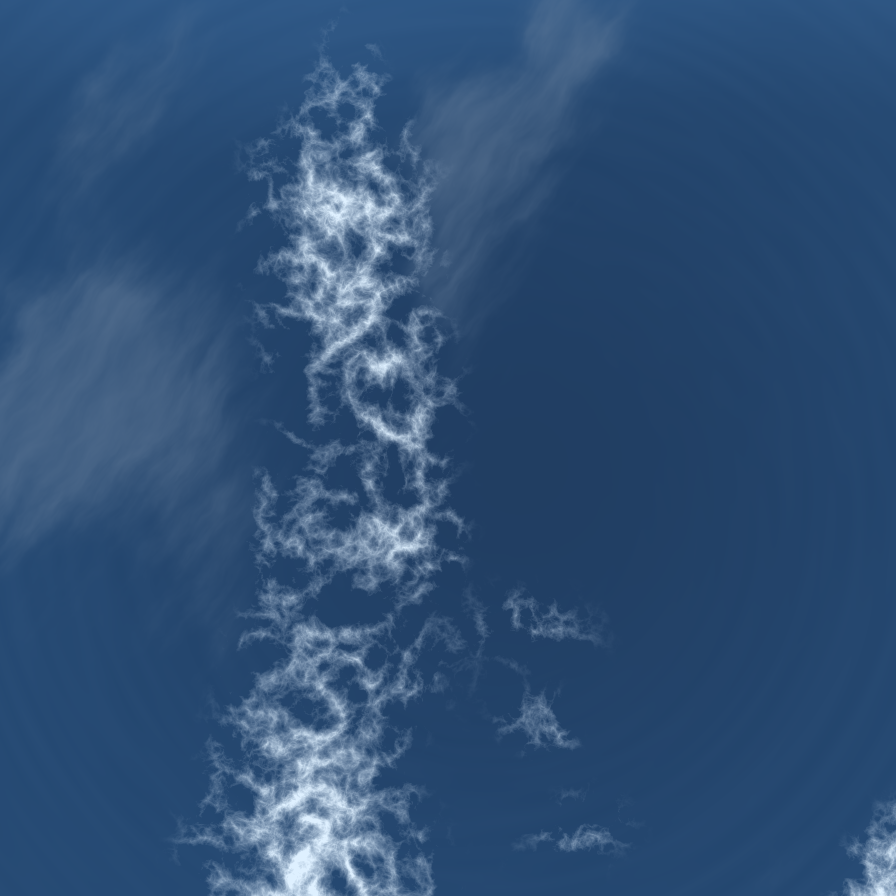
Give the GLSL for this texture, as a three.js fragment shader.

```glsl
#define SKY_DEEP vec3(0.128, 0.242, 0.385)
#define SKY_RIM vec3(0.150, 0.292, 0.455)
#define SKY_TOP vec3(0.195, 0.360, 0.545)
#define VEIL_COLOR vec3(0.42, 0.51, 0.62)
#define CLOUD_SHADE vec3(0.72, 0.79, 0.87)
#define CLOUD_LIGHT vec3(0.87, 0.94, 1.00)
#define SKY_CENTER vec2(0.58, 0.48)
#define PUFF_SCALE 17.0
#define PUFF_CONTRAST 1.85
#define VEIL_OPACITY 0.50
#define RING_STRENGTH 0.012

varying vec2 vUv;

vec2 gradientAt(vec2 cell) {
  float h = fract(sin(dot(cell, vec2(127.1, 311.7))) * 43758.55);
  return vec2(cos(h * 6.2832), sin(h * 6.2832));
}

float gradientNoise(vec2 p) {
  vec2 i = floor(p), f = fract(p);
  vec2 u = f * f * f * (f * (f * 6.0 - 15.0) + 10.0);
  vec2 e = vec2(1.0, 0.0);
  float a = dot(gradientAt(i), f);
  float b = dot(gradientAt(i + e.xy), f - e.xy);
  float c = dot(gradientAt(i + e.yx), f - e.yx);
  float d = dot(gradientAt(i + e.xx), f - e.xx);
  return mix(mix(a, b, u.x), mix(c, d, u.x), u.y);
}

mat2 rotation(float a) {
  return mat2(cos(a), sin(a), -sin(a), cos(a));
}

float fbm(vec2 p) {
  float sum = 0.0, amp = 0.6;
  for (int i = 0; i < 5; i++) {
    sum += amp * gradientNoise(p);
    p = rotation(0.6) * p * 2.03 + 7.3;
    amp *= 0.52;
  }
  return sum;
}

// Thin bright filaments around dark hollows, about 0 to 1
float ridged(vec2 p) {
  float sum = 0.0, amp = 0.37;
  for (int i = 0; i < 5; i++) {
    sum += amp * (1.0 - 2.1 * abs(gradientNoise(p)));
    p = rotation(0.9) * p * 2.07 + 3.7;
    amp *= 0.61;
  }
  return sum;
}

float blob(vec2 p, vec2 center, vec2 radius, float tilt) {
  vec2 d = (p - center) * rotation(tilt) / radius;
  return exp(-dot(d, d));
}

vec3 sky(vec2 p) {
  vec2 d = p - SKY_CENTER;
  float r = length(d);
  vec3 col = mix(SKY_DEEP, SKY_RIM, smoothstep(0.0, 0.68, r));
  col = mix(col, SKY_TOP, 0.85 * smoothstep(0.82, 1.06, p.y + 0.03 * cos(p.x * 6.0 - 2.0)));
  // Faint concentric bands, broken along their arcs
  float bands = gradientNoise(vec2(r * 42.0) + d / max(r, 0.001) * 4.0);
  return col + bands * RING_STRENGTH * smoothstep(0.05, 0.5, r);
}

float veilCover(vec2 p) {
  float c = 0.95 * blob(p, vec2(0.12, 0.61), vec2(0.12, 0.13), 0.4);
  c += 0.8 * blob(p, vec2(0.02, 0.49), vec2(0.13, 0.12), 0.0);
  c += 0.42 * blob(p, vec2(0.24, 0.43), vec2(0.08, 0.17), 0.0);
  c += 0.58 * blob(p, vec2(0.15, 0.90), vec2(0.11, 0.055), 0.9);
  c += 0.78 * blob(p, vec2(0.63, 0.94), vec2(0.10, 0.055), 0.9);
  c += 0.74 * blob(p, vec2(0.535, 0.82), vec2(0.085, 0.11), 0.0);
  c += 0.40 * blob(p, vec2(0.51, 0.68), vec2(0.05, 0.12), 0.0);
  return c + 0.3 * blob(p, vec2(0.86, 0.02), vec2(0.06, 0.03), 0.6);
}

float puffCover(vec2 p) {
  // Upper column
  float c = 0.46 * blob(p, vec2(0.39, 0.91), vec2(0.04, 0.07), 0.2);
  c += 1.10 * blob(p, vec2(0.385, 0.765), vec2(0.085, 0.095), 0.0);
  c += 0.70 * blob(p, vec2(0.395, 0.63), vec2(0.085, 0.08), 0.0);
  c += 0.85 * blob(p, vec2(0.445, 0.53), vec2(0.058, 0.075), 0.2);
  // Broken middle
  c += 0.92 * blob(p, vec2(0.445, 0.405), vec2(0.062, 0.055), 0.0);
  c += 0.48 * blob(p, vec2(0.33, 0.40), vec2(0.055, 0.11), 0.0);
  c += 0.58 * blob(p, vec2(0.39, 0.26), vec2(0.10, 0.06), -0.3);
  // Lower bank and corner
  c += 0.80 * blob(p, vec2(0.335, 0.15), vec2(0.085, 0.085), 0.0);
  c += 1.25 * blob(p, vec2(0.355, 0.02), vec2(0.105, 0.095), 0.0);
  c += 1.40 * blob(p, vec2(1.0, 0.01), vec2(0.055, 0.075), -0.4);
  // Stray filaments
  c += 0.45 * blob(p, vec2(0.60, 0.19), vec2(0.045, 0.035), -0.4);
  c += 0.33 * blob(p, vec2(0.59, 0.30), vec2(0.09, 0.05), 0.0);
  return c + 0.36 * blob(p, vec2(0.65, 0.07), vec2(0.07, 0.05), 0.3);
}

void main() {
  vec2 p = vUv;
  vec2 warp = vec2(fbm(p * 9.0), fbm(p * 9.0 + 31.0));
  vec3 col = sky(p);

  // Streaked high veils
  vec2 along = rotation(-0.95) * (p + warp * 0.022);
  float streak = fbm(along * vec2(9.0, 36.0));
  float veil = veilCover(p + warp * 0.06) + streak * 0.3 + warp.x * 0.2;
  veil = smoothstep(0.12, 0.95, veil) * (0.85 + streak * 0.5);
  col = mix(col, VEIL_COLOR, clamp(veil * VEIL_OPACITY, 0.0, 1.0));

  // Lacy bright clouds
  float cover = min(puffCover(p + warp * 0.03), 1.4);
  float lace = ridged((p + warp * 0.014) * PUFF_SCALE) - 0.5;
  float density = cover * 0.76 - 0.33 + lace * PUFF_CONTRAST;
  density = clamp(density, 0.0, 1.0) * smoothstep(0.06, 0.3, cover);
  vec3 cloud = mix(CLOUD_SHADE, CLOUD_LIGHT, smoothstep(0.2, 0.9, density));
  col = mix(col, cloud, density);

  gl_FragColor = vec4(col, 1.0);
}
```
